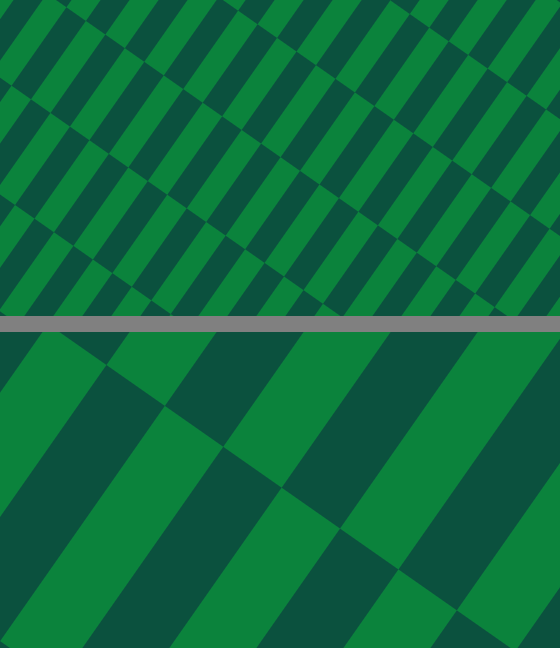
Top: the whole. Bottom: its middle third, enlarged.
Write a WebGL 2 fragment shader that draws this pattern.

```glsl
#version 300 es
precision highp float;
// Tilted checkerboard of long two-tone green bars.
// The plane is turned about its centre, a signed square wave runs along
// each axis, and the product of the two waves picks the colour.

#define TILT_DEGREES 35.0
#define BAR_SIZE vec2(0.0752, 0.3029)   // width, length in canvas heights
#define GRID_SHIFT vec2(0.0, 0.003)     // grid corner from canvas centre
#define EDGE_PIXELS 1.0
#define DARK_GREEN vec3(0.043, 0.318, 0.243)
#define BRIGHT_GREEN vec3(0.043, 0.514, 0.237)

uniform vec2 u_resolution;
out vec4 fragColor;

// Signed distance to the nearest cell edge on each axis,
// with the sign alternating from cell to cell.
vec2 alternatingDistance(vec2 p, vec2 cell) {
    return 0.5 * cell - abs(mod(p + 0.5 * cell, 2.0 * cell) - cell);
}

void main() {
    float pixel = 1.0 / u_resolution.y;
    vec2 p = (gl_FragCoord.xy - 0.5 * u_resolution) * pixel;

    // Axes across and along the bars
    float angle = radians(TILT_DEGREES);
    float c = cos(angle), s = sin(angle);
    vec2 grid = vec2(c * p.x - s * p.y, s * p.x + c * p.y) - GRID_SHIFT;

    // Smoothed square waves, -1 to 1
    vec2 distanceToEdge = alternatingDistance(grid, BAR_SIZE);
    vec2 wave = clamp(2.0 * distanceToEdge / (EDGE_PIXELS * pixel), -1.0, 1.0);

    // Equal signs give the dark bars
    float darkness = 0.5 + 0.5 * wave.x * wave.y;
    fragColor = vec4(mix(BRIGHT_GREEN, DARK_GREEN, darkness), 1.0);
}
```
